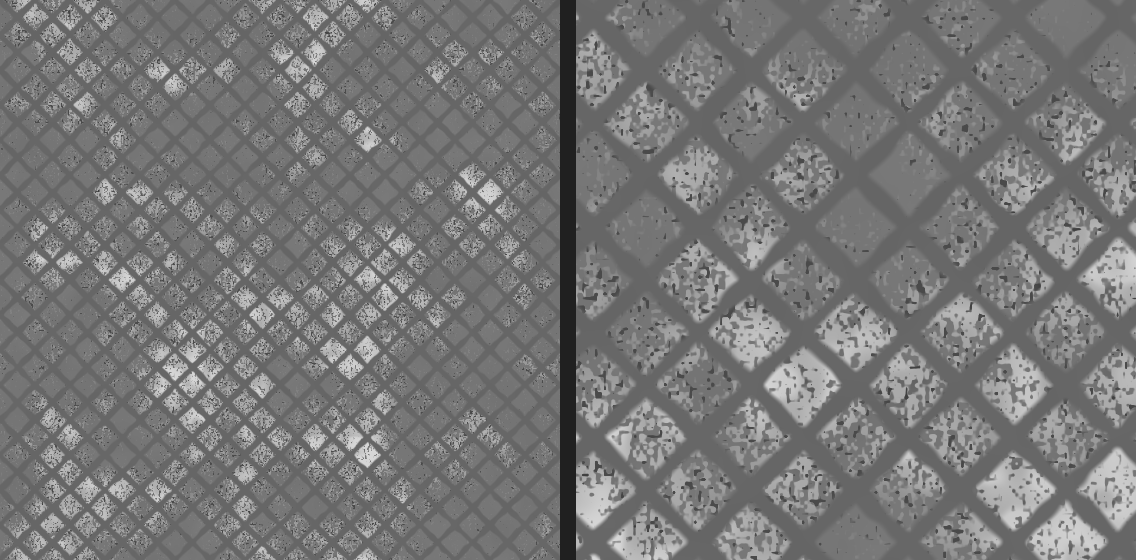
Left, the full canvas; right, a detail of the centre.
Give the GLSL for this texture map, as a Shadertoy shader.

```glsl
// Worn grey diamond tiles, with finely speckled bright patches between flat dark joints.

float hash(vec2 p) {
    uvec2 q = uvec2(ivec2(p)) * uvec2(1597334673u, 3812015801u);
    uint n = (q.x ^ q.y) * 1597334673u;
    n = (n ^ (n >> 15)) * 2246822519u;
    n ^= n >> 13;
    return float(n >> 8) / 16777216.0;
}

// Value noise that wraps after the given number of lattice cells
float noise(vec2 uv, vec2 period) {
    vec2 p = uv * period;
    vec2 i = floor(p);
    vec2 f = fract(p);
    f = f * f * (3.0 - 2.0 * f);
    vec2 a = mod(i, period);
    vec2 b = mod(i + 1.0, period);
    return mix(mix(hash(a), hash(vec2(b.x, a.y)), f.x),
               mix(hash(vec2(a.x, b.y)), hash(b), f.x), f.y);
}

float fbm(vec2 uv, float period) {
    float sum = 0.0;
    float weight = 0.5;
    for (int i = 0; i < 4; i++) {
        sum += weight * noise(uv, vec2(period));
        period = period * 2.0 + 1.0;
        weight *= 0.5;
    }
    return sum / 0.9375;
}

void mainImage(out vec4 fragColor, in vec2 fragCoord) {
    vec2 uv = fragCoord / iResolution.y;

    // Diagonal lattice: 16 diamonds across and 16 down
    vec2 grid = uv * 16.0;
    vec2 diagonal = vec2(grid.x + grid.y, grid.x - grid.y);
    vec2 cell = floor(diagonal);
    vec2 local = fract(diagonal) - 0.5;
    vec2 cellId = mod(vec2(cell.x + cell.y + 1.0, cell.x - cell.y), 32.0);
    float cellRandom = hash(cellId + 71.0);

    // Slightly ragged, rounded diamond face
    vec2 corner = abs(local) - 0.345;
    float edge = length(max(corner, 0.0)) + min(max(corner.x, corner.y), 0.0) - 0.045;
    edge += 0.09 * (noise(uv, vec2(75.0)) - 0.5);
    float soft = max(0.045, 16.0 / iResolution.y);
    float face = 1.0 - smoothstep(-soft, soft, edge);

    // Patchy wear, shifted from one diamond to the next
    float wear = fbm(uv + 0.23, 9.0) + 0.26 * (cellRandom - 0.5);
    wear += 0.22 * (noise(uv, vec2(43.0)) - 0.5);
    wear = smoothstep(0.2, 0.98, wear);

    // Fine grain with a faint vertical streak
    float grain = 0.65 * noise(uv, vec2(470.0, 430.0))
                + 0.35 * noise(uv, vec2(370.0, 110.0));
    float threshold = 0.84 - 0.56 * wear;
    float light = smoothstep(threshold - 0.1, threshold + 0.12, grain);
    float shade = 0.46 + 0.04 * (fbm(uv, 19.0) - 0.5);
    shade = mix(shade, mix(0.5, 0.84, wear * wear), light);

    // Dark pits, densest on moderately worn faces
    float pitAmount = smoothstep(0.05, 0.45, wear) * (1.0 - smoothstep(0.7, 0.9, wear));
    float pit = noise(uv + 0.37, vec2(390.0));
    shade = mix(shade, 0.29, smoothstep(0.0, 0.12, pit - 0.92 + 0.17 * pitAmount));

    // Soft grey smudges on the brightest faces
    float smudge = smoothstep(0.5, 0.8, noise(uv, vec2(57.0)));
    shade -= 0.1 * smudge * smoothstep(0.65, 0.95, wear);

    float joint = 0.4 + 0.012 * (noise(uv, vec2(31.0)) - 0.5);
    fragColor = vec4(vec3(mix(joint, shade, face)), 1.0);
}
```
